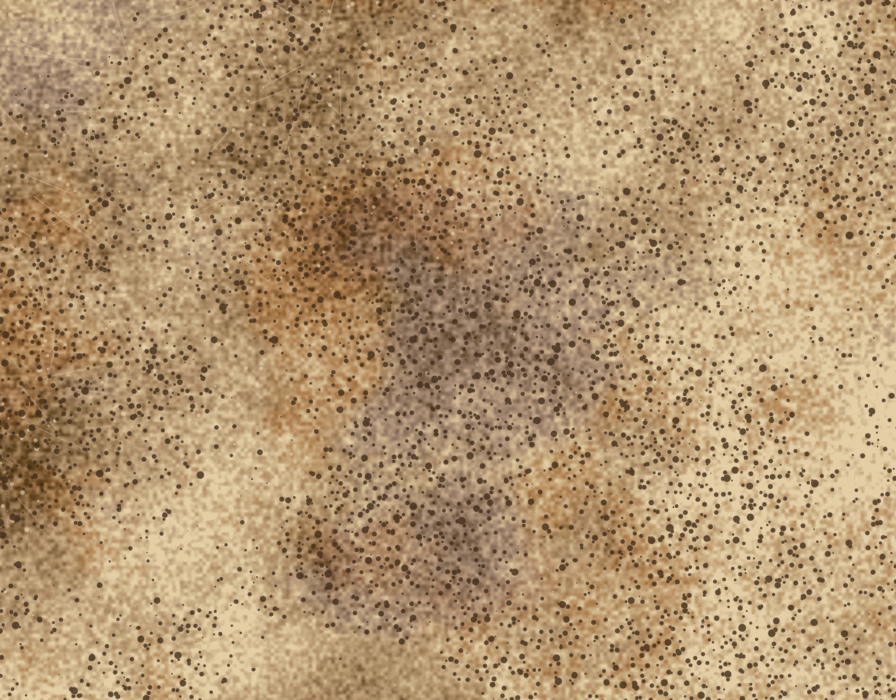
Give the GLSL for this texture, as a WebGL 1 fragment shader.

```glsl
precision highp float;
// Weathered tan plaster: layered noise clouds pick a tone from a sepia ramp,
// cellular noise adds crumbs, and scattered cells add dark pits, pale flecks
// and fine scratches. Lengths are fractions of the canvas height.
uniform vec2 u_resolution;

#define BASE_TONE 0.61
#define CLOUD_SCALE 3.6
#define CLOUD_CONTRAST 1.6
#define GRAIN_SCALE 185.0
#define GRAIN_CONTRAST 0.50
#define CRUMB_SCALE 78.0
#define CRUMB_CONTRAST 0.40
#define PIT_DENSITY 0.42
#define PIT_STRENGTH 0.80
#define FLECK_DENSITY 0.16
#define SCRATCH_STRENGTH 0.35
#define TINT_STRENGTH 0.80

float hash(vec2 p) {
  vec3 q = fract(p.xyx * 0.1031);
  q += dot(q, q.yzx + 33.33);
  return fract((q.x + q.y) * q.z);
}

vec2 hash2(vec2 p) {
  return vec2(hash(p + 17.3), hash(p + 91.7));
}

float noise(vec2 p) {
  vec2 i = floor(p), f = fract(p);
  f = f * f * (3.0 - 2.0 * f);
  return mix(mix(hash(i), hash(i + vec2(1.0, 0.0)), f.x),
             mix(hash(i + vec2(0.0, 1.0)), hash(i + 1.0), f.x), f.y);
}

float fbm(vec2 p) {
  float sum = 0.0, total = 0.0, amp = 1.0;
  for (int i = 0; i < 5; i++) {
    sum += amp * noise(p);
    total += amp;
    amp *= 0.6;
    p = mat2(1.6, 1.2, -1.2, 1.6) * p + 13.7;
  }
  return sum / total;
}

// Distance to the nearest scattered point, in cells.
float cellular(vec2 p) {
  vec2 id = floor(p);
  float nearest = 2.0;
  for (int y = -1; y <= 1; y++)
    for (int x = -1; x <= 1; x++) {
      vec2 cell = id + vec2(float(x), float(y));
      nearest = min(nearest, length(cell + hash2(cell) - p));
    }
  return nearest;
}

// Round spots of varied size; they shrink away where density is low.
float spots(vec2 p, float cells, float radius, float density, float soft) {
  vec2 q = p * cells, id = floor(q);
  float cover = 0.0;
  for (int y = -1; y <= 1; y++)
    for (int x = -1; x <= 1; x++) {
      vec2 cell = id + vec2(float(x), float(y));
      float rank = hash(cell + 5.1);
      float r = radius * (0.55 + 0.65 * hash(cell + 41.9));
      r *= smoothstep(0.0, 0.15, density - rank);
      float d = length(cell + hash2(cell) - q) / cells;
      float shown = smoothstep(0.0, 0.0012, r);
      cover = max(cover, shown * (1.0 - smoothstep(r - soft, r + soft, d)));
    }
  return cover;
}

// Short hairlines at random angles.
float scratches(vec2 p, float cells, float soft) {
  vec2 q = p * cells, id = floor(q);
  float cover = 0.0;
  for (int y = -1; y <= 1; y++)
    for (int x = -1; x <= 1; x++) {
      vec2 cell = id + vec2(float(x), float(y));
      float angle = 6.2832 * hash(cell + 3.3);
      vec2 dir = vec2(cos(angle), sin(angle));
      vec2 v = q - cell - hash2(cell);
      float along = dot(v, dir);
      float reach = 0.2 + 0.6 * hash(cell + 8.8);
      float d = length(v - dir * clamp(along, -reach, reach)) / cells;
      cover = max(cover, 1.0 - smoothstep(0.0, 0.0008 + soft, d));
    }
  return cover;
}

vec3 sepia(float tone) {
  float s = tone * 5.0;
  vec3 c = mix(vec3(0.42, 0.31, 0.17), vec3(0.54, 0.42, 0.28), clamp(s, -0.6, 1.0));
  c = mix(c, vec3(0.64, 0.52, 0.37), clamp(s - 1.0, 0.0, 1.0));
  c = mix(c, vec3(0.72, 0.60, 0.45), clamp(s - 2.0, 0.0, 1.0));
  c = mix(c, vec3(0.79, 0.69, 0.53), clamp(s - 3.0, 0.0, 1.0));
  return mix(c, vec3(0.87, 0.78, 0.62), clamp(s - 4.0, 0.0, 1.3));
}

void main() {
  vec2 p = gl_FragCoord.xy / u_resolution.y;
  float soft = max(0.8 / u_resolution.y, 0.0013);
  float worn = smoothstep(0.1, 0.7, p.y - 0.75 * p.x + 0.25 * noise(p * 5.0));

  // Clouds, worn corner, crumbs and grain set the tone.
  float tone = BASE_TONE + dot(p - vec2(0.64, 0.5), vec2(0.18, -0.16));
  tone += CLOUD_CONTRAST * (fbm(p * CLOUD_SCALE + 4.0) - 0.5);
  tone += CRUMB_CONTRAST * (cellular(p * CRUMB_SCALE) - 0.48);
  tone += GRAIN_CONTRAST * (noise(p * GRAIN_SCALE) - 0.5);
  tone += 0.22 * worn * (noise(p * vec2(45.0, 240.0)) - 0.5);
  vec3 color = sepia(tone);

  // Rust and violet-grey stains, strongest in the shade.
  float shade = TINT_STRENGTH * (1.0 - smoothstep(0.3, 0.95, tone));
  float rust = smoothstep(0.48, 0.68, fbm(p * 4.5 + 31.0));
  float grey = smoothstep(0.52, 0.68, fbm(p * vec2(3.0, 4.5) + 57.0));
  color *= mix(vec3(1.0), vec3(1.06, 0.93, 0.76), rust * shade);
  color *= mix(vec3(1.0), vec3(0.93, 0.96, 1.16), grey * shade);

  // Scratches, pale flecks and clustered dark pits.
  float density = PIT_DENSITY * smoothstep(0.25, 0.7, fbm(p * 5.0 + 80.0)) * 1.6;
  float pits = spots(p, 46.0, 0.0046, density * 0.8, soft);
  pits = max(pits, spots(p + 3.7, 85.0, 0.0030, density, soft));
  float flecks = spots(p + 9.2, 62.0, 0.0030, FLECK_DENSITY * (0.5 + worn), soft);
  color = mix(color, vec3(0.87, 0.79, 0.66), SCRATCH_STRENGTH * worn * scratches(p, 13.0, soft));
  color = mix(color, vec3(0.91, 0.84, 0.71), 0.6 * flecks);
  color = mix(color, vec3(0.25, 0.17, 0.10), PIT_STRENGTH * pits);
  gl_FragColor = vec4(color, 1.0);
}
```
